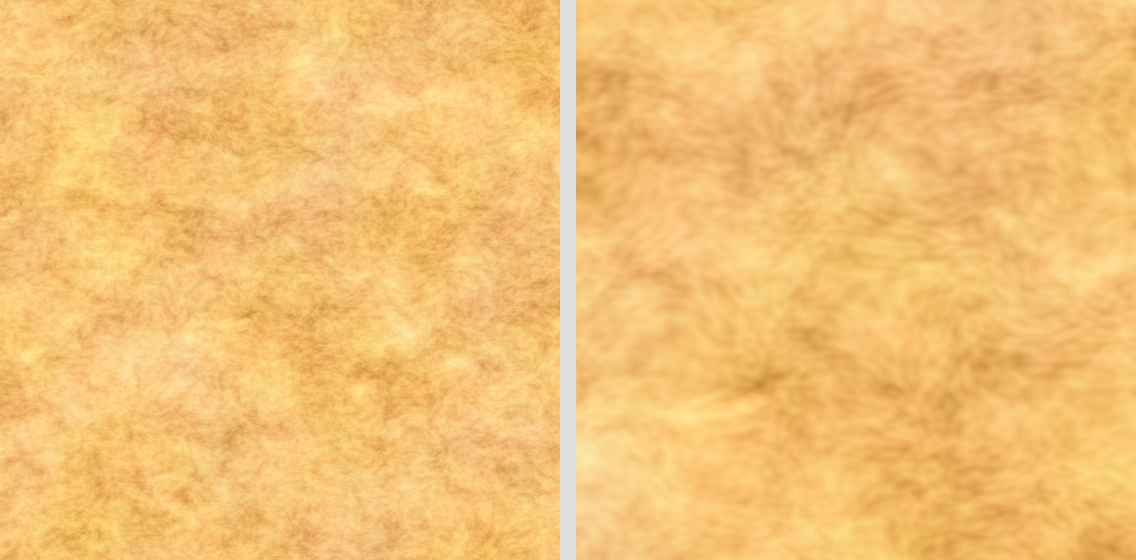
Left: the whole. Right: its middle third, enlarged.
Reproduce this texture procedurally as a WebGL 1 fragment shader.

```glsl
precision highp float;
uniform vec2 u_resolution;

#define BASE_COLOR vec3(0.962, 0.758, 0.447)
#define TONE_SLOPE vec3(0.062, 0.115, 0.122)
#define TONE_CURVE vec3(-0.030, -0.005, 0.008)
#define YELLOW_SHIFT vec3(0.012, 0.010, -0.075)
#define RED_SHIFT vec3(0.015, -0.022, 0.005)
#define FIBER_STRETCH vec2(0.85, 1.20)
#define COARSE_SCALE 3.0
#define SCALE_STEP 2.2
#define LAYER_STRENGTH 0.76
#define GRAIN_STRENGTH 0.60
#define DENT_CELLS 4.5
#define DENT_SHARE 0.35

vec2 hash2(vec2 cell) {
  vec3 p = fract(cell.xyx * vec3(0.1031, 0.1030, 0.0973));
  p += dot(p, p.yzx + 33.33);
  return fract((p.xx + p.yz) * p.zy);
}

float slope(vec2 cell, vec2 offset) {
  float angle = 6.28319 * hash2(cell).x;
  return dot(vec2(cos(angle), sin(angle)), offset);
}

// Gradient noise, centred on zero
float noise(vec2 p) {
  vec2 cell = floor(p);
  vec2 f = p - cell;
  vec2 w = f * f * f * (f * (f * 6.0 - 15.0) + 10.0);
  vec2 e = vec2(1.0, 0.0);
  float low = mix(slope(cell, f), slope(cell + e, f - e), w.x);
  float high = mix(slope(cell + e.yx, f - e.yx), slope(cell + 1.0, f - 1.0), w.x);
  return mix(low, high, w.y);
}

mat2 rotation(float angle) {
  float c = cos(angle), s = sin(angle);
  return mat2(c, s, -s, c);
}

// Clouds down to grain; the grain is stronger in darker patches
float mottling(vec2 uv) {
  float tone = 0.0;
  float scale = COARSE_SCALE;
  for (int i = 0; i < 6; i++) {
    float layer = float(i);
    float turn = 0.25 * sin(layer * 2.4 + 0.6);
    vec2 p = rotation(turn) * uv * FIBER_STRETCH * scale + 17.3 * (layer + 1.0);
    float strength = i < 5 ? LAYER_STRENGTH : GRAIN_STRENGTH;
    if (i > 2) strength *= 1.0 - 0.3 * clamp(tone, -1.0, 1.0);
    tone += strength * noise(p);
    scale *= SCALE_STEP;
  }
  return tone;
}

// Sparse dents: a dark hollow with a pale rim to its lower left
float dents(vec2 uv) {
  vec2 p = uv * DENT_CELLS;
  vec2 home = floor(p);
  float relief = 0.0;
  for (int y = -1; y <= 1; y++) {
    for (int x = -1; x <= 1; x++) {
      vec2 cell = home + vec2(float(x), float(y));
      vec2 place = hash2(cell + 41.0);
      vec2 kind = hash2(cell + 83.0);
      float present = step(kind.x, DENT_SHARE);
      vec2 d = rotation(kind.y * 2.0 - 1.0) * (p - cell - place);
      vec2 hollow = d / vec2(0.075, 0.050);
      vec2 rim = (d + vec2(0.09, 0.06)) / vec2(0.11, 0.065);
      relief += present * (0.75 * exp(-dot(rim, rim)) - 0.85 * exp(-dot(hollow, hollow)));
    }
  }
  return relief;
}

void main() {
  vec2 uv = gl_FragCoord.xy / u_resolution;

  // Ragged edges for clouds and dents
  vec2 wobble = vec2(noise(uv * 13.0 + 5.0), noise(uv * 13.0 + 60.0));
  float tone = mottling(uv + 0.018 * wobble) + dents(uv + 0.025 * wobble);
  tone = clamp(tone, -1.8, 1.5);

  // Stain hues
  float yellow = noise(uv * 4.0 + 120.0) + 0.5 * noise(uv * 11.0 + 150.0);
  float red = noise(uv * 9.0 + 200.0) + 0.7 * noise(uv * 48.0 + 240.0);

  vec3 color = BASE_COLOR + tone * TONE_SLOPE + tone * tone * TONE_CURVE;
  color += yellow * YELLOW_SHIFT + red * RED_SHIFT;
  gl_FragColor = vec4(clamp(color, 0.0, 1.0), 1.0);
}
```
